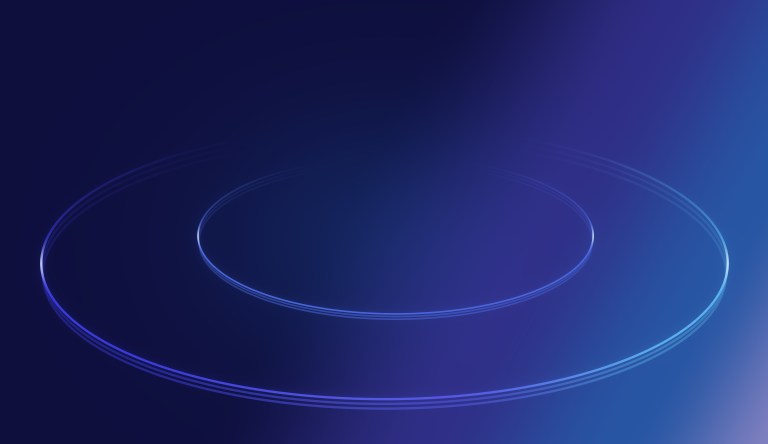
This background is drawn by a Shadertoy shader. Its source:

```glsl
// Two glowing elliptical rings over a diagonal navy, violet, blue and lilac gradient.

// Lengths are in canvas heights, with the origin at the lower left.
const vec2 GRADIENT_AXIS = vec2(0.86, -0.48);
const float GRADIENT_OFFSET = 0.48;
const vec3 NAVY = vec3(0.055, 0.058, 0.240);
const vec3 VIOLET = vec3(0.185, 0.180, 0.525);
const vec3 BLUE = vec3(0.155, 0.335, 0.640);
const vec3 LILAC = vec3(0.530, 0.515, 0.760);

const vec2 HAZE_CENTER = vec2(0.87, 0.46);
const vec2 HAZE_SIZE = vec2(0.38, 0.29);
const vec3 HAZE_COLOR = vec3(0.022, 0.085, 0.125);

const vec2 OUTER_CENTER = vec2(0.866, 0.407);
const vec2 OUTER_RADII = vec2(0.773, 0.306);
const vec2 INNER_CENTER = vec2(0.891, 0.469);
const vec2 INNER_RADII = vec2(0.445, 0.176);
const vec3 RING_LEFT = vec3(0.24, 0.24, 0.90);
const vec3 RING_MIDDLE = vec3(0.34, 0.36, 0.92);
const vec3 RING_RIGHT = vec3(0.36, 0.72, 0.95);
const vec3 INNER_COLOR = vec3(0.29, 0.42, 0.90);
const vec3 GLINT_COLOR = vec3(0.86, 0.95, 1.0);

const int ECHO_COUNT = 2;
const float HALO_STRENGTH = 0.13;
const float HALO_WIDTH = 0.009;

// First-order signed distance to an axis-aligned ellipse.
float ellipseDistance(vec2 p, vec2 radii) {
    float k = length(p / radii);
    return k * (k - 1.0) / max(length(p / (radii * radii)), 1e-4);
}

// Antialiased stroke coverage.
float stroke(float d, float halfWidth, float pixel) {
    return clamp((halfWidth - abs(d)) / pixel + 0.5, 0.0, 1.0);
}

vec3 background(vec2 p) {
    float t = dot(p, GRADIENT_AXIS) + GRADIENT_OFFSET;
    vec3 color = mix(NAVY, VIOLET, smoothstep(0.86, 1.32, t));
    color = mix(color, BLUE, smoothstep(1.30, 1.68, t));
    color = mix(color, LILAC, smoothstep(1.69, 2.02, t));
    vec2 h = (p - HAZE_CENTER) / HAZE_SIZE;
    float darkSide = 1.0 - smoothstep(0.9, 1.5, t);
    return color + HAZE_COLOR * exp(-dot(h, h)) * darkSide;
}

// Bright front arc, fading back arc, side glints and lowered echo lines.
vec3 drawRing(vec3 color, vec2 p, vec2 radii, vec3 tint,
              float halfWidth, float echoGap, float pixel) {
    vec2 s = p / radii;
    s /= max(length(s), 1e-4);
    float back = max(s.y, 0.0);
    float visible = exp(-2.3 * back) * (1.0 - smoothstep(0.65, 0.97, back));

    float d = ellipseDistance(p, radii);
    float halo = exp(-abs(d) / HALO_WIDTH) * HALO_STRENGTH;
    color = mix(color, tint, halo * visible);

    // Echoes merge with the main line at the sides.
    for (int i = 1; i <= ECHO_COUNT; i++) {
        float drop = echoGap * float(i);
        float echo = ellipseDistance(p + vec2(0.0, drop), radii - 0.15 * drop);
        float strength = mix(0.25, 0.62, abs(s.y)) * visible;
        color = mix(color, tint * 0.92, stroke(echo, halfWidth, pixel) * strength);
    }

    float glint = exp(-s.y * s.y / 0.012);
    vec3 lineColor = mix(tint, GLINT_COLOR, glint * 0.85);
    return mix(color, lineColor, stroke(d, halfWidth, pixel) * visible * 0.92);
}

void mainImage(out vec4 fragColor, in vec2 fragCoord) {
    vec2 p = fragCoord / iResolution.y;
    float pixel = 1.0 / iResolution.y;
    vec3 color = background(p);

    vec2 outer = p - OUTER_CENTER;
    float side = outer.x / OUTER_RADII.x;
    vec3 outerTint = mix(RING_LEFT, RING_MIDDLE, smoothstep(-0.8, 0.0, side));
    outerTint = mix(outerTint, RING_RIGHT, smoothstep(0.15, 0.9, side));
    color = drawRing(color, outer, OUTER_RADII, outerTint, 0.0026, 0.0125, pixel);

    vec2 inner = p - INNER_CENTER;
    color = drawRing(color, inner, INNER_RADII, INNER_COLOR, 0.0018, 0.0070, pixel);

    fragColor = vec4(color, 1.0);
}
```
